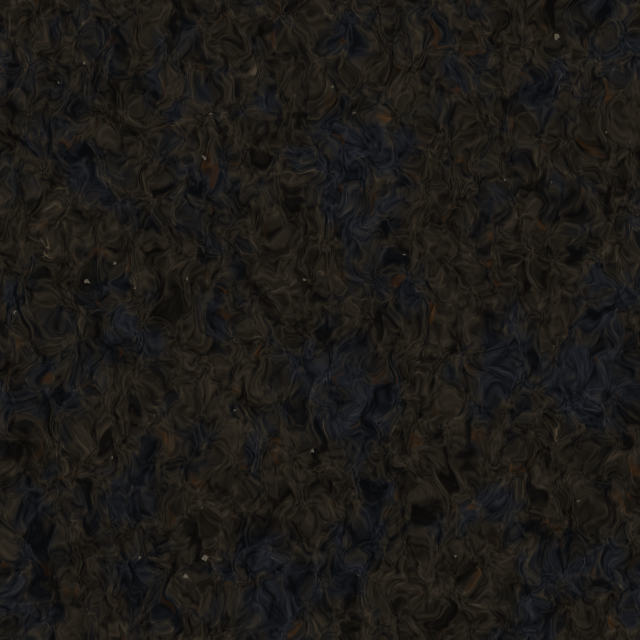
Reproduce this texture procedurally as a WebGL 2 fragment shader.

```glsl
#version 300 es
precision highp float;

#define BASE_TONE 0.103
#define BROAD_CONTRAST 0.018
#define MOTTLE_CONTRAST 0.066
#define GRIT_CONTRAST 0.062
#define FIBRE_GAIN 0.050
#define PIT_DEPTH 0.55
#define SWIRL 0.022
#define FLECK_GRID 26.0
#define FLECK_CHANCE 0.035
#define WARM_TINT vec3(1.14, 1.0, 0.80)
#define COOL_TINT vec3(0.90, 0.98, 1.15)
#define RUST_COLOR vec3(0.24, 0.135, 0.06)

uniform vec2 u_resolution;
out vec4 fragColor;

vec2 hash2(vec2 cell) {
  uvec2 v = uvec2(ivec2(cell)) * 1664525u + 1013904223u;
  v.x += v.y * 1664525u;
  v.y += v.x * 1664525u;
  v ^= v >> 16u;
  v.x += v.y * 1664525u;
  v.y += v.x * 1664525u;
  v ^= v >> 16u;
  return vec2(v & 0xffffu) / 65535.0;
}

float cornerSlope(vec2 cell, vec2 offset) {
  float angle = 6.2832 * hash2(cell).x;
  return dot(vec2(cos(angle), sin(angle)), offset);
}

float gradientNoise(vec2 p) {
  vec2 cell = floor(p), f = p - cell;
  vec2 blend = f * f * f * (f * (f * 6.0 - 15.0) + 10.0);
  vec2 e = vec2(1.0, 0.0);
  float low = mix(cornerSlope(cell, f), cornerSlope(cell + e, f - e), blend.x);
  float high = mix(cornerSlope(cell + e.yx, f - e.yx),
                   cornerSlope(cell + 1.0, f - 1.0), blend.x);
  return mix(low, high, blend.y);
}

float fbm(vec2 p, int octaves) {
  float sum = 0.0, amplitude = 1.0;
  for (int i = 0; i < octaves; i++) {
    sum += amplitude * gradientNoise(p);
    p = mat2(1.6, 1.2, -1.2, 1.6) * p + 17.3;
    amplitude *= 0.55;
  }
  return sum;
}

vec2 warp(vec2 p, int octaves) {
  return vec2(fbm(p, octaves), fbm(p + 41.7, octaves));
}

// Thin bright line along the zero contour of the noise
float vein(vec2 p, float width) {
  return 1.0 - smoothstep(0.0, width, abs(gradientNoise(p)));
}

// Small chipped grains, at most one in each grid cell
float flecks(vec2 p) {
  vec2 g = p * FLECK_GRID + 0.12 * warp(p * 130.0, 1);
  vec2 cell = floor(g);
  vec2 centre = 0.3 + 0.4 * hash2(cell + 71.0);
  vec2 pick = hash2(cell + 193.0);
  float radius = mix(0.04, 0.11, pick.y * pick.y);
  float edge = FLECK_GRID / u_resolution.y;
  float shape = 1.0 - smoothstep(radius - edge, radius + edge, length(g - cell - centre));
  return shape * step(pick.x, FLECK_CHANCE);
}

void main() {
  vec2 p = gl_FragCoord.xy / u_resolution.y;

  // Coarse drift, then tight swirls, with an upright lean
  vec2 q = p + 0.025 * warp(p * 7.0, 3);
  vec2 s = q + SWIRL * warp(q * vec2(26.0, 19.0) + 9.0, 2);

  // Layered brightness
  float broad = fbm(p * vec2(6.0, 4.0) + 3.0, 3);
  float mottle = fbm(s * vec2(44.0, 27.0), 4);
  float grit = fbm(s * vec2(135.0, 95.0) + 5.0, 2);
  float tone = BASE_TONE + BROAD_CONTRAST * broad
             + MOTTLE_CONTRAST * mottle + GRIT_CONTRAST * grit;

  // Broken fibres
  float fibrePatch = smoothstep(-0.15, 0.5, fbm(q * vec2(17.0, 13.0) + 23.0, 3));
  float fibre = vein(s * vec2(48.0, 30.0) + 61.0, 0.09)
              + 0.8 * vein(s * vec2(85.0, 54.0) + 87.0, 0.14);
  float breaks = smoothstep(-0.2, 0.35, gradientNoise(s * 70.0 + 13.0));
  tone += FIBRE_GAIN * fibre * fibrePatch * breaks;

  // Dark hollows and upright fissures
  float hollow = smoothstep(0.22, 0.6, fbm(s * vec2(25.0, 15.0) + 37.0, 3));
  float fissure = vein(s * vec2(11.0, 3.5) + 53.0, 0.10)
                * smoothstep(0.1, 0.4, gradientNoise(p * vec2(9.0, 7.0) + 77.0));
  tone *= 1.0 - PIT_DEPTH * max(hollow, fissure);
  tone = max(tone, 0.035 + 0.12 * tone);

  // Cool mineral areas, strongest in the shadows
  float coolField = fbm(q * vec2(8.0, 6.0) + 101.0, 4) + 0.45 * gradientNoise(s * 32.0 + 7.0);
  float cool = smoothstep(-0.15, 0.55, coolField + 4.0 * (0.10 - tone));
  cool *= 1.0 - smoothstep(0.13, 0.21, tone) * 0.6;
  vec3 color = tone * mix(WARM_TINT, COOL_TINT, cool);

  // Rusty stains
  float rust = smoothstep(0.38, 0.75, fbm(s * vec2(29.0, 21.0) + 131.0, 3));
  color = mix(color, RUST_COLOR * (0.55 + 4.0 * tone), 0.5 * rust);

  // Pale shreds and grains
  float shred = smoothstep(0.36, 0.62, gradientNoise(q * vec2(19.0, 14.0) + 157.0));
  color += vec3(0.15, 0.125, 0.095) * shred * breaks * min(fibre, 1.0);
  color = mix(color, vec3(0.40, 0.37, 0.32), 0.8 * flecks(p));

  fragColor = vec4(clamp(color, 0.0, 1.0), 1.0);
}
```
